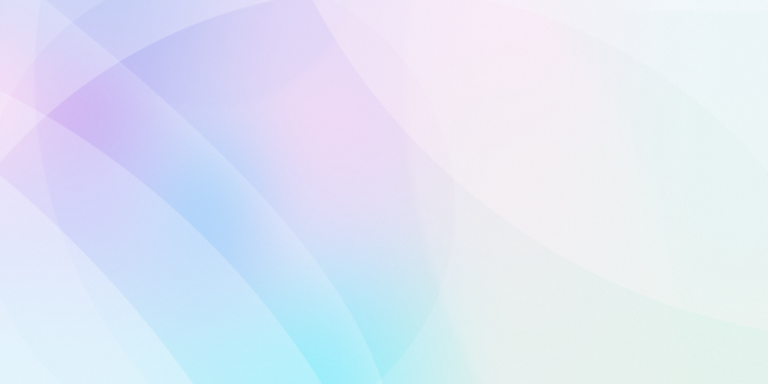
Write a WebGL 2 fragment shader that draws this background.

```glsl
#version 300 es
precision highp float;

uniform vec2 u_resolution;
out vec4 outColor;

// Horizontal colour stops, shared by the three rows of the backdrop
const vec4 STOPS = vec4(0.20, 0.85, 1.35, 1.90);

// Top row
const vec3 PERIWINKLE = vec3(0.69, 0.74, 0.95);
const vec3 LILAC      = vec3(0.90, 0.85, 0.97);
const vec3 ORCHID_ICE = vec3(0.94, 0.88, 0.96);
const vec3 ICE        = vec3(0.83, 0.95, 0.96);
// Middle row
const vec3 LAVENDER   = vec3(0.77, 0.78, 0.97);
const vec3 HAZE       = vec3(0.87, 0.87, 0.97);
const vec3 PEARL      = vec3(0.90, 0.91, 0.92);
const vec3 MINT       = vec3(0.83, 0.95, 0.93);
// Bottom row
const vec3 SKY        = vec3(0.73, 0.91, 0.97);
const vec3 AQUA       = vec3(0.60, 0.93, 0.98);
const vec3 SAGE       = vec3(0.87, 0.93, 0.91);
const vec3 PALE_SAGE  = vec3(0.86, 0.94, 0.90);
// Glows and veils
const vec3 PINK       = vec3(0.95, 0.76, 0.94);
const vec3 VIOLET     = vec3(0.81, 0.70, 0.95);
const vec3 BLUE       = vec3(0.66, 0.83, 0.98);
const vec3 ROSE       = vec3(0.95, 0.85, 0.96);
const vec3 WHITE      = vec3(0.97, 0.98, 1.00);
const vec3 BLUSH      = vec3(1.00, 0.96, 0.97);

const float EDGE  = 0.003;  // softness of crisp edges
const float BLUR  = 0.015;  // softness of faint edges
const float GRAIN = 0.006;
const float GRAIN_CELLS = 256.0;

// Inner edge of the S-shaped ribbon: x as a cubic in y
const vec4 RIBBON = vec4(0.997, -0.328, -0.736, 0.184);

float hash(vec2 cell) {
    vec3 q = fract(vec3(cell.xyx) * 0.1031);
    q += dot(q, q.yzx + 33.33);
    return fract((q.x + q.y) * q.z);
}

// Smooth horizontal blend of four colours
vec3 ramp(float x, vec3 a, vec3 b, vec3 c, vec3 d) {
    vec3 color = mix(a, b, smoothstep(STOPS.x, STOPS.y, x));
    color = mix(color, c, smoothstep(STOPS.y, STOPS.z, x));
    return mix(color, d, smoothstep(STOPS.z, STOPS.w, x));
}

// Gaussian weight around a centre, with a radius per axis
float glow(vec2 p, vec2 center, vec2 radius) {
    vec2 q = (p - center) / radius;
    return exp(-dot(q, q));
}

// Coverage of a disc
float disc(vec2 p, vec2 center, float radius, float soft) {
    return smoothstep(soft, -soft, length(p - center) - radius);
}

// Signed distance to the ribbon edge, positive to its left
float ribbonDistance(vec2 p) {
    float y = p.y;
    float x = RIBBON.x + y * (RIBBON.y + y * (RIBBON.z + y * RIBBON.w));
    float slope = RIBBON.y + y * (2.0 * RIBBON.z + 3.0 * y * RIBBON.w);
    return (x - p.x) / sqrt(1.0 + slope * slope);
}

vec3 backdrop(vec2 p) {
    vec3 top = ramp(p.x, PERIWINKLE, LILAC, ORCHID_ICE, ICE);
    vec3 middle = ramp(p.x, LAVENDER, HAZE, PEARL, MINT);
    vec3 bottom = ramp(p.x, SKY, AQUA, SAGE, PALE_SAGE);
    vec3 color = mix(bottom, middle, smoothstep(0.0, 0.5, p.y));
    color = mix(color, top, smoothstep(0.5, 1.0, p.y));

    color = mix(color, ROSE, 0.75 * glow(p, vec2(0.84, 0.67), vec2(0.32, 0.20)));
    color = mix(color, BLUE, 0.85 * glow(p, vec2(0.54, 0.44), vec2(0.17, 0.24)));
    color = mix(color, VIOLET, 0.85 * glow(p, vec2(0.20, 0.72), vec2(0.18, 0.17)));
    return mix(color, PINK, 0.9 * glow(p, vec2(-0.02, 0.74), vec2(0.15, 0.22)));
}

void main() {
    vec2 p = gl_FragCoord.xy / u_resolution.y;
    p.x += 1.0 - 0.5 * u_resolution.x / u_resolution.y;
    vec3 color = backdrop(p);

    // Ribbon, brightest along its edge
    float d = ribbonDistance(p);
    float ribbon = smoothstep(-EDGE, EDGE, d) * exp(-max(d, 0.0) / 0.10);
    color = mix(color, WHITE, 0.22 * ribbon);

    // Faint round veils at the upper left and along the left side
    color = mix(color, PERIWINKLE, 0.08 * disc(p, vec2(0.55, 1.10), 0.38, BLUR));
    color = mix(color, BLUSH, 0.15 * (1.0 - disc(p, vec2(1.307, 0.80), 1.217, EDGE)));

    // Stacked sheets at the lower left
    color = mix(color, WHITE, 0.26 * disc(p, vec2(-0.95, -1.12), 2.11, EDGE));
    color = mix(color, WHITE, 0.34 * disc(p, vec2(-1.83, -1.654), 2.86, EDGE));
    color = mix(color, WHITE, 0.15 * (1.0 - disc(p, vec2(0.57, 0.46), 0.615, EDGE)));

    // Broad pale sheets on the right
    color = mix(color, BLUSH, 0.18 * disc(p, vec2(2.755, 0.79), 1.70, BLUR));
    color = mix(color, BLUSH, 0.32 * disc(p, vec2(2.294, 1.792), 1.679, EDGE));
    color = mix(color, MINT, 0.12 * (1.0 - disc(p, vec2(0.30, 0.0), 1.49, 0.05)));
    color = mix(color, WHITE, 0.28 * (1.0 - disc(p, vec2(0.99, -0.28), 1.309, EDGE)));
    float strip = smoothstep(1.60, 1.72, p.x) * smoothstep(0.967, 0.977, p.y);
    color = mix(color, WHITE, 0.35 * strip);

    // Fine grain
    color += GRAIN * (hash(floor(p * GRAIN_CELLS)) - 0.5);
    outColor = vec4(color, 1.0);
}
```
